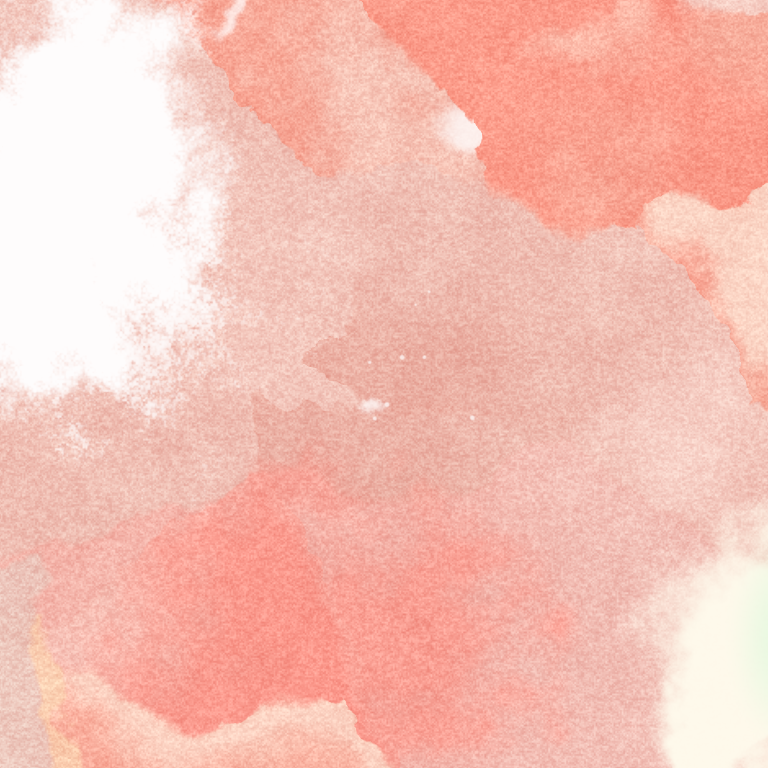
Give the GLSL for this background, as a Shadertoy shader.

```glsl
float hash(vec2 p) {
  vec3 q = fract(p.xyx * .1031);
  q += dot(q, q.yzx + 33.33);
  return fract((q.x + q.y) * q.z);
}

float noise(vec2 p) {
  vec2 i = floor(p), f = fract(p), e = vec2(1, 0);
  f = f * f * (3. - 2. * f);
  return mix(mix(hash(i), hash(i + e), f.x),
             mix(hash(i + e.yx), hash(i + e.xx), f.x), f.y);
}

float fbm(vec2 p) {
  float sum = 0., amp = .5;
  for (int i = 0; i < 6; i++) {
    sum += amp * noise(p);
    p = mat2(1.6, 1.2, -1.2, 1.6) * p + 17.3;
    amp *= .5;
  }
  return sum;
}

vec2 tear(vec2 p) { return vec2(fbm(p + 7.), fbm(p + 61.)) - .5; }

float ramp(float x, float a, float b) { return clamp((x - a) / (b - a), 0., 1.); }

// Positive inside an ellipse, 1 at its centre
float blob(vec2 p, vec2 centre, vec2 radius) { return 1. - length((p - centre) / radius); }

// Lays paint where d > 0, with a faint pigment rim
vec3 wash(vec3 base, vec3 paint, float d, float blur, float opacity) {
  vec3 pigment = paint - exp(-max(d, 0.) * 150.) * vec3(0, .025, .03);
  return mix(base, pigment, opacity * smoothstep(-blur, blur, d));
}

vec3 glaze(vec3 base, vec3 paint, float d, float opacity) {
  return mix(base, paint, opacity * smoothstep(0., .8, d));
}

void mainImage(out vec4 fragColor, in vec2 fragCoord) {
  vec2 uv = fragCoord / iResolution.xy;
  float cloud = fbm(uv * 5. + 3.), mottling = fbm(uv * 22. + 40.) - .5;
  float speckle = noise(uv * 330.) + .7 * noise(uv * 150.) - .85;
  vec2 torn = tear(uv * 11.);
  vec2 p = uv + .05 * torn + .024 * tear(uv * 45.), s = uv + .16 * torn;
  float x = p.x, y = p.y;
  float crisp = .0016 + .012 * smoothstep(.5, .8, noise(uv * 13. + 2.));

  vec3 dusty = vec3(.94, .75, .705), mauve = vec3(.92, .685, .635);
  vec3 coral = mix(vec3(.985, .61, .54), vec3(.97, .68, .61), smoothstep(.4, .75, cloud));
  vec3 rose = vec3(.985, .59, .54), blush = vec3(.965, .81, .77);
  vec3 peach = vec3(.985, .835, .77), cream = vec3(.995, .975, .92);
  vec3 white = vec3(.997, .988, .988);

  // Dusty ground with soft clouds
  vec3 col = mix(dusty, blush, .45 * smoothstep(.48, .72, cloud));
  col = glaze(col, blush, blob(s, vec2(.27, .67), vec2(.24, .3)), .4);
  col = glaze(col, blush, blob(s, vec2(.87, .41), vec2(.16)), 1.);

  // Mauve layers, crisp on the left and fading right
  float bank = .45 - .05 * ramp(y, .57, .55) + .1 * ramp(y, .53, .465);
  float fade = 1. - smoothstep(.5, .85, s.x);
  float lift = 1. - smoothstep(.54, .67, uv.y + .08 * torn.y);
  col = wash(col, mauve, min(x - bank, y - .46), crisp, fade * lift);
  float shelf = .49 - .03 * ramp(x, .36, .48);
  col = wash(col, mauve, min(x - .34, min(shelf - y, y - .34)), crisp, .75 * fade);
  col = glaze(col, white, blob(p, vec2(.49, .465), vec2(.025, .016)), .7);

  // Lower pink field and rose mountain
  float field = .29 + .1 * ramp(x, .1, .36) - .06 * ramp(x, .4, .54)
    + .1 * ramp(x, .56, .7) - .16 * ramp(x, .74, .95);
  vec3 pink = mix(vec3(.96, .7, .66), vec3(.95, .755, .72), smoothstep(.4, .85, s.x));
  col = wash(col, pink, field - y, .008, .85);
  col = glaze(col, rose, blob(s, vec2(.5, .15), vec2(.3, .22)) + mottling, .75);
  col = glaze(col, rose, blob(s, vec2(.4, .38), vec2(.13, .06)), .5);
  float peak = .17 + .16 * ramp(x, .06, .24) + .055 * ramp(x, .24, .32)
    - .06 * ramp(x, .345, .39) - .36 * ramp(x, .39, .53);
  float veil = smoothstep(.24, 0., s.x - .09 + .35 * (.25 - s.y) + .2 * mottling);
  vec3 tone = mix(rose, blush, .8 * max(veil, .4 * smoothstep(.06, 0., peak - y)));
  col = wash(col, tone, peak - y, .004, .85);

  // Pale foreground sheet
  float sheet = .115 - .075 * ramp(x, .12, .25) + .05 * ramp(x, .26, .36)
    - .15 * ramp(x, .45, .54);
  tone = mix(peach, coral, .7 * smoothstep(.02, .1, sheet - s.y));
  col = wash(col, tone, min(sheet - y, x - .06), crisp, .95);

  // Left strip with an ochre margin
  float strip = min(.065 - .02 * ramp(y, .05, .15) - x, .28 - y);
  float ochre = min(strip + .05 * noise(uv * 18.), .19 - y);
  col = wash(col, vec3(.98, .82, .69), ochre, .006, .8);
  col = wash(col, vec3(.925, .775, .735), strip, .006, .95);

  // Upper coral sheet with its paler fold
  float hem = 1.03 - .245 * ramp(x, .18, .4) - .02 * ramp(x, .4, .62)
    - .07 * ramp(x, .63, .73) + .055 * ramp(x, .83, .885)
    - .03 * ramp(x, .9, .95) + .04 * ramp(x, .96, 1.);
  float fold = 1.03 - .12 * ramp(x, .44, .53) - .07 * ramp(x, .53, .61)
    - .15 * ramp(x, .615, .64);
  float pale = smoothstep(.28, .5, s.x + .25 * (.85 - s.y)) + 1.3 * mottling;
  tone = mix(vec3(.975, .65, .58), vec3(.965, .765, .71), clamp(pale, 0., 1.));
  tone = glaze(tone, white, blob(p, vec2(.605, .835), vec2(.06, .04)) + mottling, .8);
  tone = glaze(tone, white, blob(s, vec2(.285, .98), vec2(.02, .05)), .7);
  col = wash(col, tone, y - hem, crisp, .95);
  tone = glaze(coral, peach, blob(s, vec2(.77, .95), vec2(.1, .05)), .5);
  col = wash(col, tone, y - max(hem, fold), crisp, 1.);
  col = wash(col, blush, min(y - .985, x - .89), crisp, 1.);

  // Peach sheet on the right
  float lower = .7 - .13 * ramp(x, .84, .94) - .1 * ramp(x, .94, .975);
  tone = mix(coral, peach, smoothstep(-.03, .09, y - lower + .15 * mottling));
  col = wash(col, tone, min(min(hem - y, y - lower), x - .835), crisp, .95);

  // Bare paper on the left, breaking into dry speckles
  float bare = max(blob(s, vec2(.12, .78), vec2(.165, .24)),
                   blob(s, vec2(.04, .6), vec2(.11, .14)));
  float halo = blob(s, vec2(.18, .62), vec2(.2, .25));
  col = mix(col, white, .65 * smoothstep(.2, 1., halo + .6 * speckle + 1.2 * mottling));
  col = mix(col, white, smoothstep(-.25, .28, bare + .16 * speckle + .5 * mottling));

  // Cream glow with a faint mint heart
  float glow = max(blob(s, vec2(1.04, .14), vec2(.16, .17)),
                   blob(s, vec2(.94, .05), vec2(.09, .07)));
  col = mix(col, cream, smoothstep(-.45, .25, glow + .5 * mottling));
  col = glaze(col, vec3(.88, .975, .87), blob(uv, vec2(1.03, .17), vec2(.09, .16)), .7);

  // Stray white droplets
  for (float i = 0.; i < 8.; i++) {
    vec2 centre = vec2(.48, .43) + vec2(.16, .2) * vec2(hash(vec2(i, 5)), hash(vec2(i, 24)));
    float size = .001 + .002 * hash(vec2(i, 36));
    col = mix(col, white, .7 * smoothstep(.0015, -.0015, length(uv - centre) - size));
  }

  // Paper grain, weaker on bare areas
  float grain = 1.3 * noise(uv * 470.) + noise(uv * vec2(190, 290) + 9.) - 1.15;
  float load = smoothstep(0., .25, 1. - col.g);
  col += load * (.085 * grain + .08 * mottling) * vec3(.4, 1, 1);
  fragColor = vec4(clamp(col, 0., 1.), 1);
}
```
